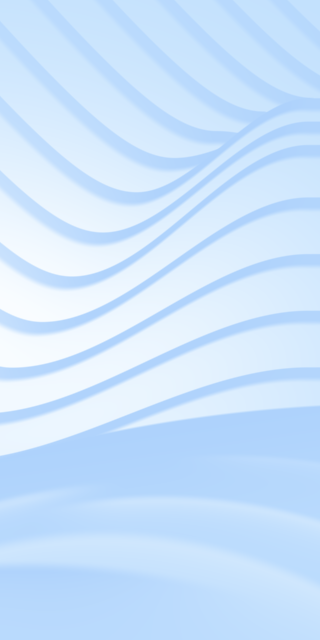
A WebGL 1 fragment shader for this background:

```glsl
precision highp float;
// Pale blue folded ribs sweeping through a valley above soft, misty sheets.

uniform vec2 u_resolution;

#define RIB_COUNT 13
#define RIB_THICKNESS 0.039
#define RIB_SLANT 0.018
#define CREST_X 0.964
#define VALLEY_STEEPNESS 1.2
#define VALLEY_ROUNDNESS 0.286
#define GLOW_CENTER vec2(0.0, 1.03)
#define GLOW_SPREAD vec2(1.0, 1.42)
#define DEEP vec3(0.672, 0.817, 0.988)
#define SKY vec3(0.755, 0.877, 0.992)
#define WHITE vec3(0.975, 0.990, 1.0)

const float PI = 3.14159;

// Height of rib k, measured downward: a hyperbolic arm left of its dip,
// an S-shaped rise to the crest on the right.
float ribHeight(float x, float k) {
  float wobble = sin(0.2 * PI * k);
  float dipX = -0.156 + 0.1133 * k - 0.0885 * sin(0.1 * PI * k) + 0.021 * wobble;
  float dipY = 1.44 - 0.172 * k + 0.00586 * k * k + 0.031 * wobble;
  float crestY = max(1.148 - 0.177 * k, 0.307 + 0.073 * abs(k - 6.0));

  float left = VALLEY_STEEPNESS * max(dipX - x, 0.0);
  float arm = length(vec2(left, VALLEY_ROUNDNESS)) - VALLEY_ROUNDNESS;
  float t = clamp((x - dipX) / max(CREST_X - dipX, 0.05), 0.0, 1.0);
  float rise = t * t * (3.0 - 2.0 * t);
  return mix(dipY - arm, crestY, rise);
}

// Broad light spilling in from the left side.
float glow(vec2 p) {
  vec2 q = (p - GLOW_CENTER) * GLOW_SPREAD;
  return exp(-dot(q, q));
}

// Paint one rib: a shaded upper band, then a face that brightens downward.
vec3 paintRib(vec3 color, vec2 p, float k, float aa) {
  float step_ = 0.01;
  float d = p.y - ribHeight(p.x, k);
  float slope = (ribHeight(p.x + step_, k) - ribHeight(p.x - step_, k)) / (2.0 * step_);
  float thickness = RIB_THICKNESS + RIB_SLANT * slope;

  float lift = 0.78 + 0.27 * (1.0 - exp(-max(d, 0.0) * 13.0));
  vec3 face = mix(SKY, WHITE, min(glow(p) * lift, 1.0));
  float strength = clamp(0.8 - 0.3 * slope, 0.4, 0.92);
  vec3 band = mix(face, DEEP, strength);
  vec3 layer = mix(band, face, smoothstep(0.72, 1.28, d / thickness));

  float edge = aa * sqrt(1.0 + slope * slope);
  return mix(color, layer, smoothstep(-edge, edge, d));
}

// Curved wisp: bend = (top height, apex x, curvature), with a soft upper
// edge and an exponential tail below.
float wisp(vec2 p, vec3 bend, float softness, float tail) {
  float x = p.x - bend.y;
  float d = p.y - bend.x - bend.z * x * x;
  return smoothstep(-softness, softness, d) * exp(-max(d, 0.0) / tail);
}

// Misty foreground with light wisps and one deeper fold.
vec3 foreground(vec2 p) {
  vec3 mist = mix(SKY, WHITE, 0.45);
  vec3 color = mix(DEEP, SKY, 0.1 + 0.6 * smoothstep(1.35, 1.9, p.y + 0.15 * p.x));

  float leftWisp = wisp(p, vec3(1.498, 0.6, 0.2), 0.018, 0.035);
  color = mix(color, mist, 0.85 * leftWisp * (1.0 - smoothstep(0.05, 0.4, p.x)));

  float longWisp = wisp(p, vec3(1.555, 0.5, 0.3), 0.016, 0.055);
  color = mix(color, mist, 0.8 * longWisp * smoothstep(0.08, 0.42, p.x));

  float rightWisp = wisp(p, vec3(1.425, 0.7, 0.25), 0.012, 0.035);
  color = mix(color, mist, 0.35 * rightWisp * smoothstep(0.5, 0.85, p.x));

  float sheet = wisp(p, vec3(1.672, 0.32, 0.35), 0.025, 0.16);
  color = mix(color, mist, 0.75 * sheet);

  float fold = wisp(p, vec3(1.768, 0.08, 0.2), 0.022, 0.17);
  return mix(color, DEEP, 0.95 * fold * (1.0 - smoothstep(0.1, 0.9, p.x)));
}

void main() {
  // Canvas space: x runs 0..1, y runs 0..2 downward from the top.
  vec2 uv = gl_FragCoord.xy / u_resolution;
  vec2 p = vec2(uv.x, 2.0 - 2.0 * uv.y);
  float aa = 1.0 / u_resolution.x;

  // Ribs, from the farthest to the nearest.
  vec3 color = mix(SKY, WHITE, glow(p));
  for (int i = 0; i < RIB_COUNT; i++) {
    color = paintRib(color, p, float(RIB_COUNT - 1 - i), aa);
  }

  // Foreground hill.
  float hill = 1.432 - 0.273 * p.x + 0.109 * p.x * p.x;
  color = mix(color, foreground(p), smoothstep(-1.5 * aa, 1.5 * aa, p.y - hill));

  gl_FragColor = vec4(color, 1.0);
}
```
